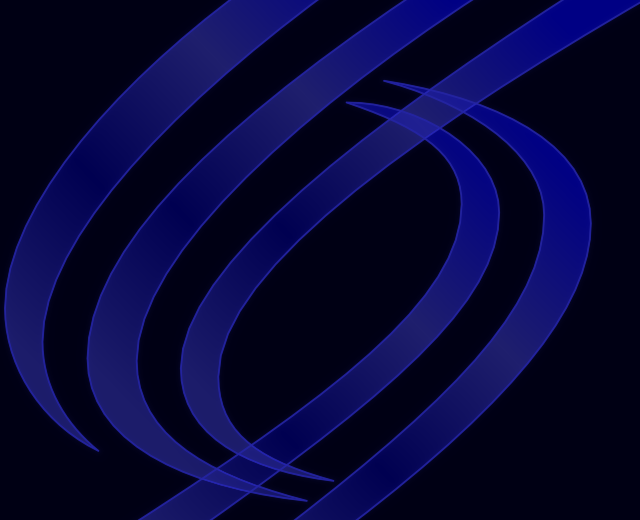
Reproduce this background procedurally as a Shadertoy shader.

```glsl
#define HEIGHT 6.24
#define STEPS 16
#define STROKE 0.011
#define GLOW_WIDTH 0.025
#define BAND_LENGTH 2.05
#define BAND_AXIS vec2(-0.72, 0.69)
#define NIGHT vec3(0.0, 0.0, 0.08)
#define BLUE vec3(0.0, 0.0, 0.50)
#define SLATE vec3(0.12, 0.12, 0.41)
#define NAVY vec3(0.0, 0.0, 0.30)
#define HAZE vec3(0.11, 0.11, 0.40)
#define RIM vec3(0.14, 0.14, 0.64)

// field.x holds squared distance, field.y flips sign at each ray crossing
void traceSegment(vec2 p, vec2 a, vec2 b, inout vec2 field) {
    vec2 ab = b - a, ap = p - a;
    vec2 offset = ap - ab * clamp(dot(ap, ab) / dot(ab, ab), 0.0, 1.0);
    field.x = min(field.x, dot(offset, offset));
    if ((a.y > p.y) != (b.y > p.y) && ap.x < ab.x * ap.y / ab.y) field.y = -field.y;
}

void traceCubic(vec2 p, vec2 a, vec2 b, vec2 c, vec2 d, inout vec2 field) {
    vec2 previous = a;
    for (int i = 1; i <= STEPS; i++) {
        float t = float(i) / float(STEPS), s = 1.0 - t;
        vec2 point = s * s * s * a + 3.0 * s * s * t * b + 3.0 * s * t * t * c + t * t * t * d;
        traceSegment(p, previous, point, field);
        previous = point;
    }
}

// One side of a ribbon: a long sweep to the bend, then a hook to the tip
void traceEdge(vec2 p, vec2 start, vec2 c1, vec2 c2, vec2 bend,
               vec2 c3, vec2 c4, vec2 tip, inout vec2 field) {
    traceCubic(p, start, c1, c2, bend, field);
    traceCubic(p, bend, c3, c4, tip, field);
}

vec3 bandColor(float s) {
    vec3 color = mix(BLUE, SLATE, clamp(s + 1.0, 0.0, 1.0));
    color = mix(color, NAVY, clamp(s, 0.0, 1.0));
    return mix(color, HAZE, clamp(s - 1.0, 0.0, 1.0));
}

// Fills a ribbon with banded colour, then adds its rim and faint glow
void paintRibbon(vec2 p, vec2 field, float bandStart, inout vec3 color) {
    float pixel = HEIGHT / iResolution.y;
    float edge = sqrt(field.x);
    float inside = smoothstep(-0.5, 0.5, -edge * field.y / pixel);
    vec3 fill = bandColor((dot(p, BAND_AXIS) - bandStart) / BAND_LENGTH);
    vec3 blended = max(color, fill) + 0.2 * min(color, fill);
    color = mix(color, blended, inside);
    color = mix(color, RIM, 0.18 * exp(-edge / GLOW_WIDTH));
    float rim = 1.0 - smoothstep(-0.6, 0.6, (edge - STROKE) / pixel);
    color = mix(color, RIM, 0.9 * rim);
}

void mainImage(out vec4 fragColor, in vec2 fragCoord) {
    vec2 p = vec2(fragCoord.x, iResolution.y - fragCoord.y) * HEIGHT / iResolution.y;
    vec3 color = NIGHT;
    vec2 empty = vec2(1e4, 1.0);
    vec2 field, tip;

    // Left ribbon
    field = empty;
    tip = vec2(1.18, 5.41);
    traceEdge(p, vec2(3.03, -0.2), vec2(1.5, 0.9), vec2(0.06, 2.45), vec2(0.06, 3.7),
              vec2(0.06, 4.4), vec2(0.5, 5.08), tip, field);
    traceEdge(p, vec2(4.08, -0.2), vec2(2.15, 1.2), vec2(0.51, 2.85), vec2(0.51, 4.1),
              vec2(0.51, 4.65), vec2(0.8, 5.1), tip, field);
    paintRibbon(p, field, -1.38, color);

    // Middle ribbon
    field = empty;
    tip = vec2(3.68, 6.01);
    traceEdge(p, vec2(5.16, -0.2), vec2(2.6, 1.5), vec2(1.05, 3.0), vec2(1.05, 4.3),
              vec2(1.05, 5.3), vec2(2.2, 5.85), tip, field);
    traceEdge(p, vec2(5.97, -0.2), vec2(3.7, 1.25), vec2(1.64, 3.05), vec2(1.64, 4.33),
              vec2(1.64, 5.25), vec2(2.55, 5.72), tip, field);
    paintRibbon(p, field, -1.85, color);

    // Inner left ribbon
    field = empty;
    tip = vec2(4.0, 5.77);
    traceEdge(p, vec2(7.06, -0.2), vec2(4.4, 1.5), vec2(2.17, 3.2), vec2(2.17, 4.42),
              vec2(2.17, 5.25), vec2(3.0, 5.65), tip, field);
    traceEdge(p, vec2(8.08, -0.2), vec2(5.2, 1.45), vec2(2.62, 3.2), vec2(2.62, 4.52),
              vec2(2.62, 5.2), vec2(3.1, 5.52), tip, field);
    paintRibbon(p, field, -2.6, color);

    // Inner right ribbon
    field = empty;
    tip = vec2(4.16, 1.23);
    traceEdge(p, vec2(1.36, 6.44), vec2(4.0, 4.75), vec2(5.54, 3.6), vec2(5.54, 2.45),
              vec2(5.54, 1.85), vec2(5.05, 1.53), tip, field);
    traceEdge(p, vec2(2.25, 6.44), vec2(4.65, 4.75), vec2(5.99, 3.65), vec2(5.99, 2.55),
              vec2(5.99, 1.8), vec2(5.0, 1.22), tip, field);
    paintRibbon(p, field, -0.91, color);

    // Right ribbon
    field = empty;
    tip = vec2(4.61, 0.97);
    traceEdge(p, vec2(3.28, 6.44), vec2(5.4, 4.82), vec2(6.53, 3.7), vec2(6.53, 2.58),
              vec2(6.53, 1.85), vec2(5.65, 1.25), tip, field);
    traceEdge(p, vec2(4.02, 6.44), vec2(6.1, 4.88), vec2(7.09, 3.7), vec2(7.09, 2.68),
              vec2(7.09, 1.7), vec2(5.9, 1.17), tip, field);
    paintRibbon(p, field, -1.46, color);

    fragColor = vec4(color, 1.0);
}
```
